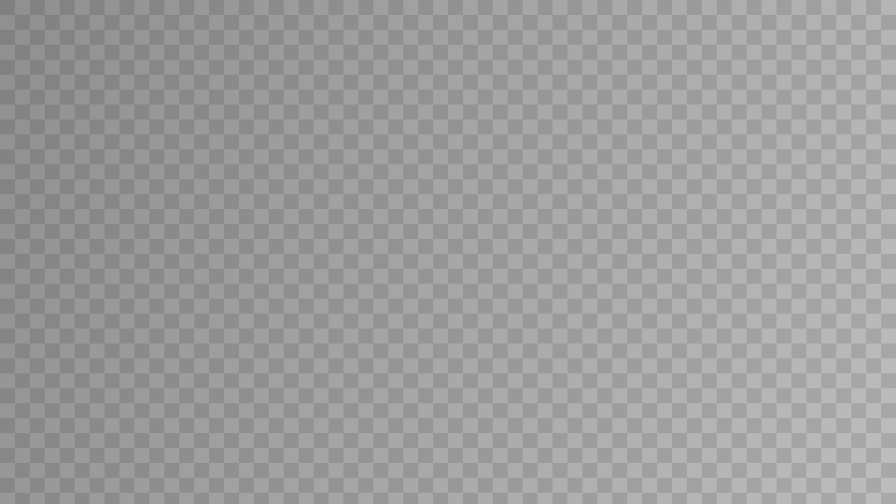
Write a Shadertoy shader that draws this pattern.

```glsl
// Fine grey checkerboard under a soft diagonal light gradient.

const float CELLS_ACROSS = 60.0;     // squares along the canvas width
const float SHADE_TOP_LEFT = 0.532;  // mean grey at the top left corner
const float SHADE_RIGHTWARD = 0.140; // brightening from left to right
const float SHADE_DOWNWARD = 0.030;  // brightening from top to bottom
const float CONTRAST = 0.056;        // relative offset of light and dark squares

// Square wave: +1 in even cells, -1 in odd cells, box filtered over one pixel.
vec2 squareWave(vec2 p, float pixel) {
    vec2 edgeDistance = 0.5 - abs(fract(p) - 0.5);
    vec2 parity = 1.0 - 2.0 * mod(floor(p), 2.0);
    return parity * clamp(2.0 * edgeDistance / pixel, 0.0, 1.0);
}

// +1 on light squares, -1 on dark squares.
float checker(vec2 p, float pixel) {
    vec2 wave = squareWave(p, pixel);
    return -wave.x * wave.y;
}

void mainImage(out vec4 fragColor, in vec2 fragCoord) {
    // Cells are square and counted from the top left corner.
    vec2 fromTopLeft = vec2(fragCoord.x, iResolution.y - fragCoord.y);
    float pixel = CELLS_ACROSS / iResolution.x;
    float tone = checker(fromTopLeft * pixel, pixel);

    // Broad light falling from the lower right.
    vec2 uv = fromTopLeft / iResolution.xy;
    float shade = SHADE_TOP_LEFT + dot(uv, vec2(SHADE_RIGHTWARD, SHADE_DOWNWARD));

    fragColor = vec4(vec3(shade * (1.0 + CONTRAST * tone)), 1.0);
}
```
